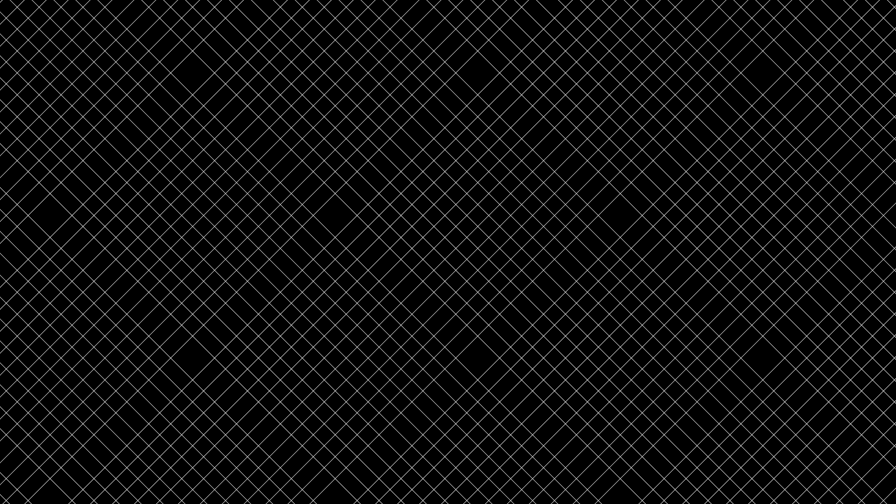
This pattern is drawn by a Shadertoy shader. Its source:

```glsl
// Thin white diagonal lattice on black; every thirteenth line is left out, opening dark diamonds.

const float SLOTS = 13.0;                   // line slots per repeat, one of them empty
const float PERIOD = 0.4;                   // repeat across the lines, in canvas heights
const float LINE_WIDTH = 0.00092;           // in canvas heights
const vec2 HOLE_CENTER = vec2(0.66505, 0.57245);
const vec3 BACKGROUND = vec3(0.0);
const vec3 LINE_COLOR = vec3(1.0);

// Distance to the nearest line of one family, whose empty slot is at zero
float lineDistance(float across, float period, float slots) {
    float spacing = period / slots;
    float fromGap = abs(mod(across / spacing + 0.5 * slots, slots) - 0.5 * slots);
    float nearestLine = max(1.0, floor(fromGap + 0.5));
    return abs(fromGap - nearestLine) * spacing;
}

// Share of a softly filtered pixel covered by a line of the given width
float lineCoverage(float dist, float width, float blur) {
    return smoothstep(-blur, blur, dist + 0.5 * width)
         - smoothstep(-blur, blur, dist - 0.5 * width);
}

void mainImage(out vec4 fragColor, in vec2 fragCoord) {
    float blur = 0.77 / iResolution.y;
    vec2 p = fragCoord / iResolution.y - HOLE_CENTER;

    // Axes at 45 degrees, one for each family of lines
    vec2 diagonal = vec2(p.x + p.y, p.x - p.y) * inversesqrt(2.0);

    float rising = lineCoverage(lineDistance(diagonal.y, PERIOD, SLOTS), LINE_WIDTH, blur);
    float falling = lineCoverage(lineDistance(diagonal.x, PERIOD, SLOTS), LINE_WIDTH, blur);

    // Crossings are brighter where both families cover the pixel
    float coverage = 1.0 - (1.0 - rising) * (1.0 - falling);
    fragColor = vec4(mix(BACKGROUND, LINE_COLOR, coverage), 1.0);
}
```
